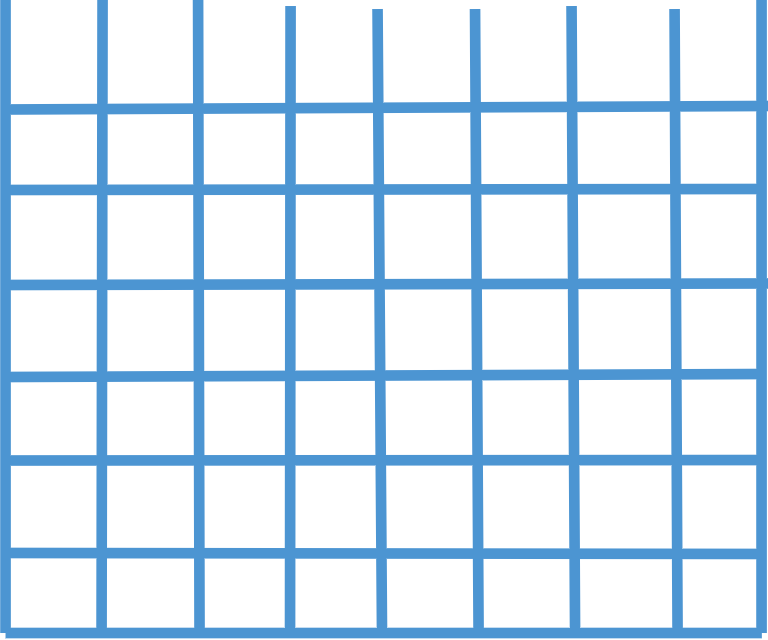
A WebGL 2 fragment shader for this pattern:

```glsl
#version 300 es
precision highp float;

uniform vec2 u_resolution;
out vec4 outColor;

// Lengths are fractions of the canvas width
const vec3 PAPER_COLOR = vec3(1.0);
const vec3 LINE_COLOR = vec3(0.298, 0.584, 0.824);
const float HALF_WIDTH = 0.00694;
const float MILLI = 0.001;

const int COLUMNS = 9;
const int ROWS = 7;
const vec2 GRID_START = vec2(0.0072, 0.0091);
const vec2 PITCH = vec2(0.12305, 0.11361);
const float GRID_TOP = 0.832;
const float GRID_RIGHT = 0.992;
const float OVERHANG = 0.01;

// Hand-drawn drift of each line from the even grid, in thousandths
const float COLUMN_FOOT[COLUMNS] = float[](0.0, 2.0, 6.5, 1.3, -2.0, 0.7, 3.3, 13.7, 0.0);
const float COLUMN_HEAD[COLUMNS] = float[](0.0, 3.3, 4.6, 2.0, -7.8, -3.9, -1.3, 9.8, 0.0);
const float COLUMN_GAP[COLUMNS] = float[](-9.0, -9.0, -9.0, 6.5, 10.4, 10.4, 6.5, 10.4, -9.0);
const float ROW_LEFT[ROWS] = float[](0.0, -9.4, -2.6, -7.5, -1.3, 8.8, 0.0);
const float ROW_RIGHT[ROWS] = float[](0.0, -10.7, -2.0, -3.6, 0.7, 10.1, 4.6);

// Signed distance to a square-ended bar from a to b
float barDistance(vec2 p, vec2 a, vec2 b) {
    vec2 span = b - a;
    float len = length(span);
    vec2 along = span / len;
    vec2 q = p - 0.5 * (a + b);
    vec2 local = vec2(dot(q, along), dot(q, vec2(-along.y, along.x)));
    vec2 d = abs(local) - vec2(0.5 * len, HALF_WIDTH);
    return length(max(d, 0.0)) + min(max(d.x, d.y), 0.0);
}

float columnsDistance(vec2 p) {
    float nearest = 1.0;
    for (int i = 0; i < COLUMNS; i++) {
        float x = GRID_START.x + PITCH.x * float(i);
        vec2 foot = vec2(x + COLUMN_FOOT[i] * MILLI, GRID_START.y);
        vec2 head = vec2(x + COLUMN_HEAD[i] * MILLI, GRID_TOP - COLUMN_GAP[i] * MILLI);
        nearest = min(nearest, barDistance(p, foot, head));
    }
    return nearest;
}

float rowsDistance(vec2 p) {
    float nearest = 1.0;
    for (int i = 0; i < ROWS; i++) {
        float y = GRID_START.y + PITCH.y * float(i);
        // The fifth and seventh rows run past the last column
        float overhang = (i == 4 || i == 6) ? OVERHANG : 0.0;
        vec2 left = vec2(GRID_START.x, y + ROW_LEFT[i] * MILLI);
        vec2 right = vec2(GRID_RIGHT + overhang, y + ROW_RIGHT[i] * MILLI);
        nearest = min(nearest, barDistance(p, left, right));
    }
    return nearest;
}

void main() {
    vec2 p = gl_FragCoord.xy / u_resolution.x;
    float pixel = 1.0 / u_resolution.x;

    // Join both sets of lines, then smooth the edge over one pixel
    float gridDistance = min(columnsDistance(p), rowsDistance(p));
    float ink = clamp(0.5 - gridDistance / pixel, 0.0, 1.0);

    outColor = vec4(mix(PAPER_COLOR, LINE_COLOR, ink), 1.0);
}
```
